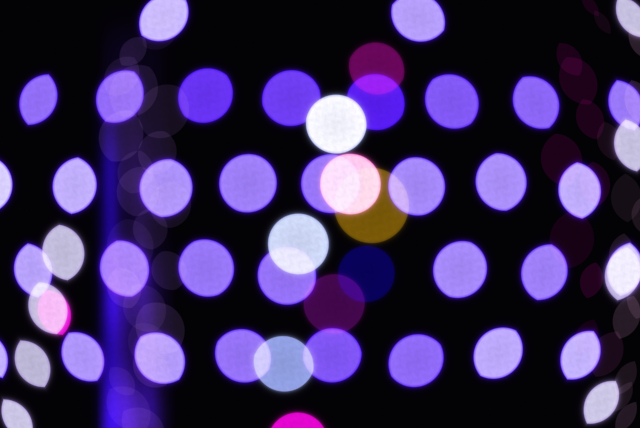
Give the GLSL for this background, as a Shadertoy shader.

```glsl
float hash(float n) { return fract(sin(n * 91.37) * 4375.53); }

// Signed distance to a lens that narrows away from the optical centre
float lensDist(vec2 p, vec2 c, float r) {
    vec2 axis = c - vec2(0.75, 0.5);
    vec2 shift = axis * length(axis) * 0.052;
    return max(length(p - c - shift), length(p - c + shift)) - r;
}

vec3 screenBlend(vec3 a, vec3 b) { return 1.0 - (1.0 - a) * (1.0 - clamp(b, 0.0, 1.0)); }

// Soft-edged disc with a saturated rim and a thin glow
vec3 addLight(vec3 base, vec2 p, vec2 c, float r, vec3 tint, vec3 rim) {
    float d = lensDist(p, c, r);
    float cover = smoothstep(0.002, -0.002, d);
    vec3 body = mix(tint, rim, 0.55 * smoothstep(-0.007, 0.001, d));
    body *= 0.97 + 0.05 * smoothstep(-r, 0.0, d);
    vec3 glow = rim * exp(-max(d, 0.0) / 0.0045) * 0.6 * (1.0 - cover);
    return screenBlend(base, body * cover + glow);
}

// Layered sines give the discs a faint mottled surface
float mottle(vec2 p) {
    float s = 0.0;
    for (float i = 1.0; i < 5.0; i++) {
        p = mat2(0.8, 0.6, -0.6, 0.8) * p * 1.4;
        s += sin(p.x * 170.0 + 2.0 * sin(p.y * 130.0 + i)) / i;
    }
    return s;
}

void mainImage(out vec4 fragColor, in vec2 fragCoord) {
    vec2 p = fragCoord / iResolution.y;
    vec3 violet = vec3(0.26, 0.04, 0.95);
    vec3 col = vec3(0.012, 0.006, 0.02);

    // Vertical violet haze
    float bar = smoothstep(0.22, 0.27, p.x) * smoothstep(0.42, 0.31, p.x);
    float wave = 0.8 + 0.25 * sin(p.y * 21.0 + 1.0) + 0.12 * sin(p.x * 90.0 + p.y * 7.0);
    col += vec3(0.24, 0.07, 0.72) * bar * wave * mix(0.95, 0.2, smoothstep(0.0, 0.75, p.y)) * smoothstep(1.0, 0.8, p.y);
    col += vec3(0.05, 0.0, 0.35) * exp(-pow((p.x - 0.255) / 0.025, 2.0)) * smoothstep(0.85, 0.6, p.y);

    // Dim overlapping ghosts along both columns
    for (float i = 0.0; i < 44.0; i++) {
        float right = mod(i, 2.0);
        float y = (i + hash(i)) / 44.0;
        float x = mix(0.34 + 0.12 * (hash(i + 50.0) - 0.5), 1.30 + 0.22 * hash(i + 50.0), right);
        float cover = smoothstep(0.002, -0.002, lensDist(p, vec2(x, y), 0.045 + 0.025 * hash(i + 90.0)));
        vec3 plum = mix(vec3(0.13, 0.0, 0.10), vec3(0.17, 0.12, 0.16), smoothstep(1.38, 1.46, x));
        col = screenBlend(col, cover * mix(vec3(0.10, 0.07, 0.13), plum, right) * (0.4 + 0.6 * hash(i + 7.0)));
    }

    // Coloured lights behind the lattice: plum, ochre, navy
    for (float i = 0.0; i < 3.0; i++) {
        vec3 tint = i < 1.0 ? vec3(0.40, 0.02, 0.34) : i < 2.0 ? vec3(0.46, 0.34, 0.01) : vec3(0.02, 0.0, 0.34);
        vec2 c = vec2(0.88 - 0.012 * i, 0.84 - 0.40 * i + 0.08 * i * i);
        col = addLight(col, p, c, i == 1.0 ? 0.088 : 0.067, tint, tint * 0.7);
    }

    // Magenta accents
    for (float i = 0.0; i < 2.0; i++) {
        vec2 c = vec2(0.127 + 0.57 * i, 0.27 - 0.29 * i);
        col = addLight(col, p, c, 0.06 + 0.01 * i, vec3(0.88, 0.02, 0.80), vec3(0.8, 0.0, 0.7));
    }

    // Staggered lattice of violet to pale lights
    for (float row = 0.0; row < 5.0; row++) {
        for (float k = 0.0; k < 9.0; k++) {
            float odd = mod(row, 2.0);
            if ((row == 4.0 && mod(k, 3.0) != 2.0) || (row == 1.0 && k == 4.0)) continue;
            float id = row * 13.0 + k;
            vec2 c = vec2(-0.01 + 0.095 * odd + 0.196 * k, 0.165 + 0.2 * row);
            c += 0.024 * (vec2(hash(id + 3.0), hash(id + 31.0)) - 0.5);
            float pale = 0.34 + 0.5 * abs(c.x - 0.75) + 0.28 * (hash(id + 11.0) - 0.5);
            pale += row == 3.0 ? -0.22 : row == 4.0 ? 0.3 : 0.06;
            vec3 tint = mix(vec3(0.30, 0.06, 0.93), vec3(0.90, 0.89, 1.0), clamp(pale, 0.0, 1.0));
            col = addLight(col, p, c, 0.069, tint, violet);
        }
    }

    // Pale lights gathered at the two sides
    for (float i = 0.0; i < 8.0; i++) {
        float k = floor(i / 2.0);
        vec2 c = mod(i, 2.0) < 0.5 ? vec2(0.04 + 0.036 * k, 0.02 + 0.13 * k)
                                   : vec2(min(1.405 + 0.05 * k, 1.475), 0.06 + 0.3 * k);
        col = addLight(col, p, c, 0.068, vec3(0.80, 0.78, 0.90) - 0.12 * hash(i + 5.0), vec3(0.6, 0.5, 0.8));
    }

    // Central wandering chain, brightest near the top
    for (float i = 0.0; i < 5.0; i++) {
        vec2 c = vec2(0.805 - 0.035 * i + 0.05 * sin(2.2 * i - 0.4), 0.71 - 0.14 * i);
        vec3 tint = i < 1.0 ? vec3(0.96, 0.96, 1.0) : i < 2.0 ? vec3(0.99, 0.78, 0.92) : vec3(0.80, 0.84, 0.96);
        vec3 rim = i == 1.0 ? vec3(0.95, 0.35, 0.75) : vec3(0.55, 0.6, 0.85);
        if (i == 3.0) { c.x += 0.085; tint = vec3(0.25, 0.02, 0.28); rim = tint; }
        if (i == 4.0) { c.x -= 0.045; tint = vec3(0.56, 0.62, 0.88); }
        col = addLight(col, p, c, 0.071, tint, rim);
    }

    col *= 1.0 + 0.012 * mottle(p);
    fragColor = vec4(clamp(col, 0.0, 1.0), 1.0);
}
```
